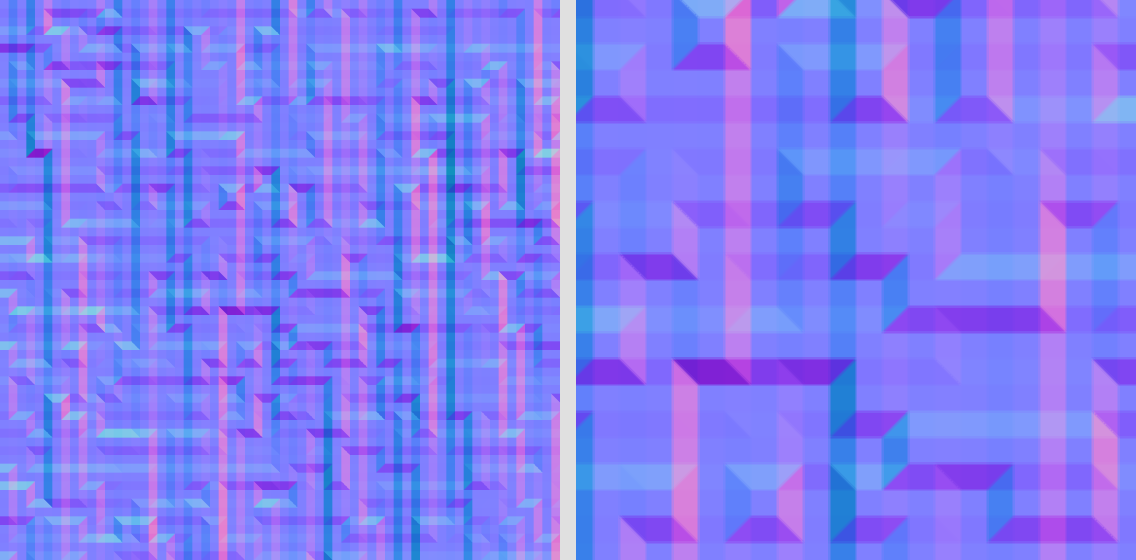
Left: the whole. Right: its middle third, enlarged.
Give the GLSL for this texture map, as a Shadertoy shader.

```glsl
float hash(vec2 p) {
    vec3 q = fract(vec3(p.xyx) * 0.1031);
    q += dot(q, q.yzx + 33.33);
    return fract((q.x + q.y) * q.z);
}

float valueNoise(vec2 p) {
    vec2 i = floor(p), f = fract(p);
    f = f * f * (3.0 - 2.0 * f);
    return mix(mix(hash(i), hash(i + vec2(1, 0)), f.x),
               mix(hash(i + vec2(0, 1)), hash(i + vec2(1, 1)), f.x), f.y);
}

// Random level held over a run of cells along one lane
float laneRun(float lane, float along, float shortest, float longest, float seed) {
    float len = mix(shortest, longest, hash(vec2(lane, seed)));
    float run = floor(along / len + hash(vec2(lane, seed + 9.0)));
    return hash(vec2(lane + seed * 3.0, run + seed));
}

// Height of one plateau: leaning terraces, tall columns and wide blocks
float plateau(vec2 c) {
    float lean = c.x + 0.24 * c.y;
    float broad = valueNoise(vec2(lean / 5.0, c.y / 24.0) + 40.0);
    float narrow = valueNoise(vec2((c.x + 0.06 * c.y) / 2.0, c.y / 22.0) + 90.0);
    float terrace = round(6.0 * broad + 3.5 * narrow);
    float column = laneRun(c.x, c.y, 14.0, 40.0, 23.0);
    float tall = laneRun(c.x, c.y, 4.0, 12.0, 11.0);
    float wide = laneRun(c.y, c.x, 2.0, 7.0, 57.0);
    return 0.42 * terrace + 0.6 * column + 0.38 * tall + 0.42 * wide;
}

// Slope of the bevelled plateaus; corners split along their steeper diagonal
vec2 slopeAt(vec2 p) {
    vec2 q = p * 32.0 + vec2(0.0, 0.5);
    vec2 cell = floor(q), t = fract(q) * 2.0 - 1.0;
    float a = plateau(cell), b = plateau(cell + vec2(1, 0));
    float c = plateau(cell + vec2(0, 1)), d = plateau(cell + vec2(1, 1));
    if (min(t.x, t.y) < 0.0) return vec2(b - a, c - a) * step(0.0, t);
    if (abs(d - a) > abs(c - b))
        return t.y < t.x ? vec2(b - a, d - b) : vec2(d - c, c - a);
    return t.x + t.y < 1.0 ? vec2(b - a, c - a) : vec2(d - c, d - b);
}

void mainImage(out vec4 fragColor, in vec2 fragCoord) {
    vec2 p = fragCoord / iResolution.xy;
    vec3 color = vec3(0.0);

    // Average nearby normals for soft edges
    for (int j = -1; j <= 1; j++)
        for (int i = -1; i <= 1; i++) {
            vec2 slope = slopeAt(p + vec2(i, j) * 0.0008);
            color += normalize(vec3(-slope, 1.0)) * 0.5 + 0.5;
        }
    fragColor = vec4(color / 9.0, 1.0);
}
```
